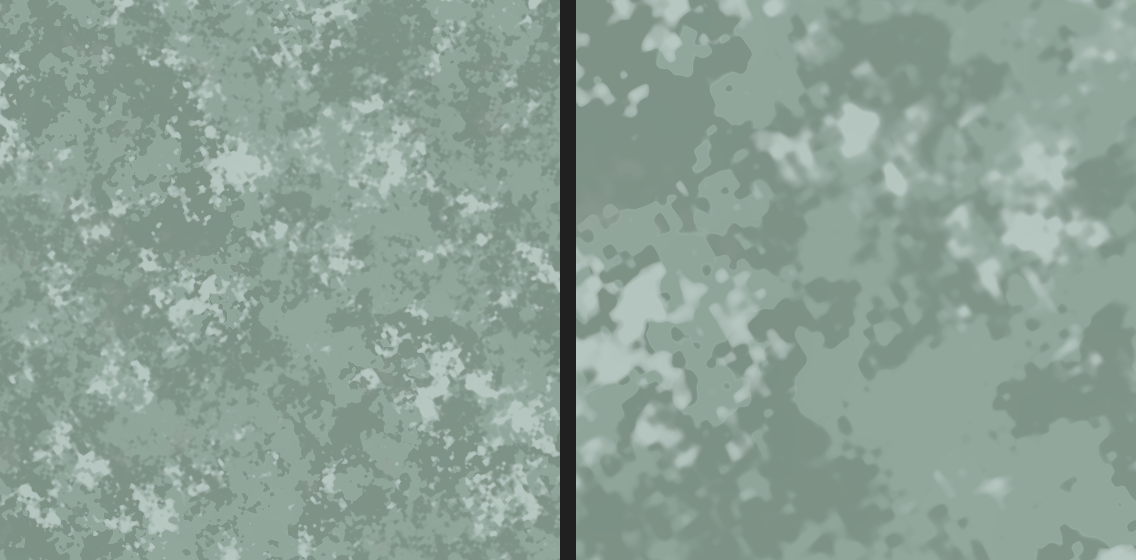
Left, the full canvas; right, a detail of the centre.
Give the GLSL for this texture, as a three.js fragment shader.

```glsl
// Mottled sage-green sponge texture: fine crinkled grains and patches, crisp in some areas and hazy in others.
varying vec2 vUv;

const vec3 DEEP_SAGE = vec3(0.493, 0.572, 0.526);
const vec3 MID_SAGE = vec3(0.566, 0.652, 0.608);
const vec3 PALE_MIST = vec3(0.722, 0.785, 0.766);
const vec3 WARM_GREY = vec3(0.590, 0.630, 0.600);

// Hash without sine
float hash(vec2 cell) {
  vec3 p = fract(cell.xyx * 0.1031);
  p += dot(p, p.yzx + 33.33);
  return fract((p.x + p.y) * p.z);
}

float valueNoise(vec2 p) {
  vec2 cell = floor(p);
  vec2 f = fract(p);
  vec2 blend = f * f * f * (f * (f * 6.0 - 15.0) + 10.0);
  float low = mix(hash(cell), hash(cell + vec2(1.0, 0.0)), blend.x);
  float high = mix(hash(cell + vec2(0.0, 1.0)), hash(cell + vec2(1.0)), blend.x);
  return mix(low, high, blend.y);
}

// Layered noise, turned at each octave to hide the lattice
float fractalNoise(vec2 p, float gain) {
  const mat2 TURN = mat2(0.8, 0.6, -0.6, 0.8);
  float sum = 0.0;
  float total = 0.0;
  float weight = 1.0;
  for (int octave = 0; octave < 5; octave++) {
    sum += weight * valueNoise(p);
    total += weight;
    weight *= gain;
    p = TURN * p * 2.0 + 17.3;
  }
  return sum / total;
}

// Coverage of a patch whose edge has the given softness
float patchMask(float field, float level, float softness) {
  return smoothstep(level - softness, level + softness, field);
}

// Thin line along the edge of a patch
float rimMask(float field, float level, float width) {
  return 1.0 - smoothstep(0.0, width, abs(field - level));
}

void main() {
  // Broad drift between crisp and hazy areas
  float haze = smoothstep(0.40, 0.72, fractalNoise(vUv * 3.2 + 41.0, 0.5));
  float softness = mix(0.018, 0.085, haze);

  // Independent fields for the two layers of patches
  float midField = fractalNoise(vUv * 9.0 + 5.7, 0.98);
  float paleField = fractalNoise(vUv * 8.5 + 73.1, 0.88);
  float midLevel = 0.500;
  float paleLevel = 0.580;

  // Mid patches with faint rims where the edges are crisp
  vec3 color = mix(DEEP_SAGE, MID_SAGE, patchMask(midField, midLevel, softness));
  float rim = rimMask(midField, midLevel + 0.012, 0.014) * (1.0 - haze);
  color = mix(color, PALE_MIST, 0.14 * rim);

  // Sparse warm stains
  float stain = patchMask(fractalNoise(vUv * 9.0 + 131.0, 0.65), 0.70, 0.05);
  color = mix(color, WARM_GREY, 0.3 * stain);

  // Pale patches, denser toward their cores
  float density = mix(0.55, 0.95, smoothstep(paleLevel, paleLevel + 0.08, paleField));
  color = mix(color, PALE_MIST, density * patchMask(paleField, paleLevel, softness));

  // Gentle uneven wash
  color += 0.022 * (fractalNoise(vUv * 5.0 + 211.0, 0.6) - 0.5);
  gl_FragColor = vec4(color, 1.0);
}
```
